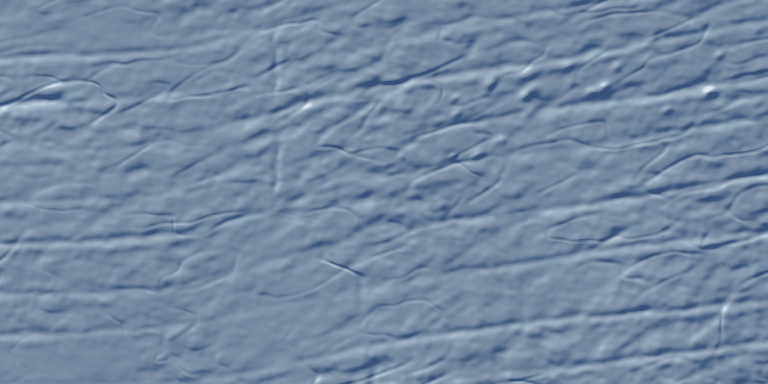
Reproduce this texture procedurally as a Shadertoy shader.

```glsl
// Shaded relief of a blue sea floor: fracture zones, a stepped rift, wrinkles and seamounts.

const vec3 SHADOW = vec3(0.21, 0.32, 0.48);
const vec3 SLOPE  = vec3(0.455, 0.538, 0.632);
const vec3 LIT    = vec3(0.62, 0.70, 0.775);
const vec3 PEAK   = vec3(0.86, 0.90, 0.94);
const vec2 LIGHT  = vec2(-0.50, 0.866);

vec3 hash3(vec2 p) {
    vec3 q = fract(p.xyx * vec3(0.1031, 0.1030, 0.0973));
    q += dot(q, q.yxz + 33.33);
    return fract((q.xxy + q.yzz) * q.zyx);
}

// Cellular noise: one soft signed bump scattered in each cell.
float cellNoise(vec2 p, float seed) {
    vec2 cell = floor(p);
    float sum = 0.0;
    for (int j = -1; j <= 1; j++)
    for (int i = -1; i <= 1; i++) {
        vec2 id = cell + vec2(i, j);
        vec3 rnd = hash3(id + seed);
        vec2 d = p - id - rnd.xy;
        float k = max(1.0 - dot(d, d), 0.0);
        sum += (2.0 * rnd.z - 1.0) * k * k * k;
    }
    return sum;
}

float groove(float dist, float width) {
    float t = dist / width;
    return exp(-t * t);
}

// Rise of the fracture zones from left to right.
float drift(float x, float y) {
    float slope = mix(0.11, 0.165, smoothstep(0.0, 0.35, y));
    return slope * x - 0.05 * groove(x - 0.45, 0.36);
}

float fractures(vec2 p, float wobble) {
    float depth = 0.0;
    for (int i = 0; i < 10; i++) {
        float n = float(i);
        vec3 rnd = hash3(vec2(n, 7.0));
        float start = -0.22 + 0.118 * n + 0.04 * (rnd.x - 0.5);
        float line = start + drift(p.x, start) + 0.006 * sin(5.0 * p.x + 6.3 * rnd.y);
        float fade = 0.62 + 0.38 * sin(2.6 * p.x + 6.3 * rnd.z);
        float d = p.y - line + wobble;
        depth += fade * (groove(d, 0.011) - 0.4 * groove(d + 0.021, 0.012));
    }
    return depth;
}

// Rift valley that steps to the right on its way down.
float rift(vec2 p, float wobble) {
    float x = 0.97 - 0.03 * smoothstep(0.15, 0.22, p.y)
                   - 0.10 * smoothstep(0.28, 0.33, p.y)
                   - 0.12 * smoothstep(0.42, 0.45, p.y);
    float fade = 0.55 + 0.45 * sin(23.0 * p.y + 1.2);
    return fade * groove(p.x - x + 2.5 * wobble, 0.012);
}

float seamounts(vec2 p) {
    float height = 0.0;
    for (int i = 0; i < 18; i++) {
        vec3 rnd = hash3(vec2(float(i), 31.0));
        vec2 center = vec2(1.18 + 0.72 * rnd.x, 0.52 + 0.30 * rnd.y + 0.20 * rnd.x);
        vec2 d = p - center;
        d = vec2(d.x + 0.5 * d.y, d.y - 0.5 * d.x) * vec2(0.65, 1.0);
        float radius = mix(0.008, 0.015, rnd.z);
        height += 3.2 * radius * groove(length(d), radius);
    }
    return height;
}

float seafloor(vec2 p) {
    vec2 q = vec2(p.x, p.y - drift(p.x, p.y));
    float region = cellNoise(q * vec2(2.5, 5.0), 11.0);
    float rough = clamp(0.9 + 0.7 * region + 0.12 * p.x, 0.45, 1.4);
    float medium = cellNoise(q * vec2(19.0, 31.0), 57.0);
    float fine = cellNoise(p * vec2(46.0, 58.0), 83.0);
    float wobble = 0.0045 * medium;

    // Wrinkles follow the zero lines of stretched noise.
    vec2 w = q + vec2(0.02, 0.008) * medium;
    float fold = cellNoise(w * vec2(4.5, 12.0), 29.0);
    float crease = cellNoise(w * vec2(7.0, 17.0), 101.0);
    float wrinkles = groove(fold, 0.09) + 0.8 * groove(crease, 0.13);

    float h = rough * (0.018 * medium + 0.0062 * fine - 0.012 * wrinkles);
    h -= 0.023 * fractures(p, wobble) + 0.024 * rift(p, wobble);
    return h + seamounts(p);
}

vec3 reliefColor(float light) {
    vec3 c = mix(SLOPE, SHADOW, smoothstep(0.0, 1.0, -light * 0.36) * 0.6 + clamp(-light * 0.20, 0.0, 0.4));
    c = mix(c, LIT, clamp(light * 0.42, 0.0, 1.0));
    return mix(c, PEAK, smoothstep(2.3, 4.6, light));
}

void mainImage(out vec4 fragColor, in vec2 fragCoord) {
    vec2 p = fragCoord / iResolution.y;
    vec2 reach = 0.0045 * LIGHT;
    float light = (seafloor(p - reach) - seafloor(p + reach)) / (2.0 * length(reach));

    // Broad change of tone with depth.
    float depthTone = 0.35 * cellNoise(p * 2.2, 5.0) + 0.12 * (1.0 - p.x);
    fragColor = vec4(reliefColor(light + depthTone), 1.0);
}
```
